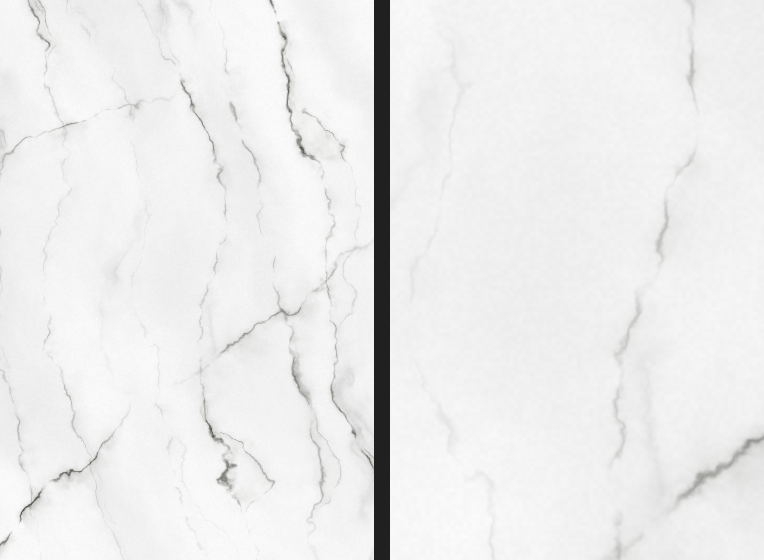
Left: the whole. Right: its middle third, enlarged.
Reproduce this texture procedurally as a Shadertoy shader.

```glsl
// White marble with ragged steep grey veins, crushed seams, branching cracks and smoky clouds.

float hash(vec2 p) {
    vec3 q = fract(vec3(p.xyx) * 0.1031);
    q += dot(q, q.yzx + 33.33);
    return fract((q.x + q.y) * q.z);
}

float noise(vec2 p) {
    vec2 cell = floor(p), f = fract(p);
    f = f * f * (3.0 - 2.0 * f);
    return mix(mix(hash(cell), hash(cell + vec2(1, 0)), f.x),
               mix(hash(cell + vec2(0, 1)), hash(cell + vec2(1, 1)), f.x), f.y);
}

float fbm(vec2 p) {
    float sum = 0.0, amplitude = 0.5;
    for (int i = 0; i < 5; i++) {
        sum += amplitude * noise(p);
        p = mat2(1.6, 1.2, -1.2, 1.6) * p + 17.3;
        amplitude *= 0.5;
    }
    return sum / 0.97;
}

vec2 fbm2(vec2 p) {
    return vec2(fbm(p), fbm(p + 71.7)) - 0.5;
}

// Thin core, broken where the stone is rough, in a stain that spreads to one side
float vein(float d, float width, float rough) {
    float core = exp(-d * d / (width * width)) * smoothstep(0.25, 0.62, rough);
    float stain = exp(-abs(d) / (d > 0.0 ? 0.016 : 0.005));
    return 0.42 * core + 0.17 * stain * smoothstep(0.3, 0.75, rough);
}

void mainImage(out vec4 fragColor, in vec2 fragCoord) {
    vec2 p = fragCoord / iResolution.y + 3.0;
    vec2 jagged = 0.04 * fbm2(p * 15.0) + 0.018 * fbm2(p * 50.0);
    vec2 warped = p - 3.0 + 0.15 * fbm2(p * 3.6) + jagged;
    float rough = fbm(p * 34.0 + 4.0);
    float smoke = smoothstep(0.45, 0.75, fbm(p * vec2(22.0, 14.0) + 8.0));
    float dark = 0.0, bright = 0.0;

    // Filaments that fill the crushed zones, drawn out along the seams
    vec2 sheared = warped + vec2(0.25 * warped.y, 0.0) + 5.0;
    float strand = abs(fbm(sheared * vec2(34.0, 13.0)) - 0.5);
    float filament = 1.0 - smoothstep(0.0, 0.07, strand);

    // Steep veins leaning to the right as they fall
    for (int i = 0; i < 6; i++) {
        float k = float(i), seed = k * 13.7 + 5.0;
        float y = warped.y;
        float line = -0.08 + 0.115 * k + 0.2 * (1.0 - y)
                   + 0.09 * (noise(vec2(y * 3.0, seed)) - 0.5);
        float d = warped.x - line;
        float major = i % 2 == 1 ? 1.0 : 0.5;
        float swell = smoothstep(0.3, 0.8, noise(vec2(y * 5.0, seed + 3.0)));
        float strength = major * mix(0.15, 1.0, swell);
        dark += strength * vein(d, 0.0014 + 0.0014 * swell, rough);

        // A second strand wanders off and rejoins
        float gap = 0.045 * smoothstep(0.4, 0.85, noise(vec2(y * 6.0, seed + 7.0)));
        float opened = smoothstep(0.002, 0.015, gap);
        dark += 0.5 * strength * opened * vein(gap - d, 0.0017, 1.0 - rough);

        // Crushed stone: ragged soft-edged patches with pale crystals
        float zone = exp(-pow(abs(d - 0.5 * gap) / (0.008 + 0.45 * gap), 2.0));
        zone *= smoothstep(0.45, 0.9, swell) * major;
        dark += zone * smoke * (0.09 + 0.30 * filament * rough);
        bright += zone * smoothstep(0.52, 0.64, rough) * (1.0 - filament);
    }

    // Cracks climbing to the right, fading at both ends
    for (int i = 0; i < 3; i++) {
        vec2 center = vec2(i % 2 == 0 ? 0.10 : 0.50, 0.12 + 0.32 * float(i));
        vec2 r = warped - center;
        float slope = 0.9 - 0.2 * float(i);
        float d = (r.y - slope * r.x) / sqrt(1.0 + slope * slope);
        float reach = 1.0 - smoothstep(0.05, 0.19, abs(r.x));
        float strength = i == 0 ? 1.0 : 0.5;
        dark += strength * reach * vein(-d, 0.0022, rough);
        dark += strength * reach * 0.10 * smoke * exp(-abs(d) / 0.012);
    }

    // Broad clouds, soft smudges and hairline wisps
    float cloud = smoothstep(0.32, 0.86, fbm(sheared * vec2(7.0, 2.6)));
    float fold = abs(2.0 * fbm(sheared * vec2(5.0, 2.4) + 31.0) - 1.0);
    float patches = smoothstep(0.42, 0.7, fbm(p * 5.0 + 9.0));
    float wisp = patches * (exp(-fold / 0.035) + 0.6 * smoke * exp(-fold / 0.15));

    float tone = 0.977 - 0.055 * cloud - 0.10 * wisp;
    tone += 0.018 * (noise(p * 400.0) - 0.5);
    dark = min(dark * mix(0.7, 1.3, rough), 0.62);
    tone = mix(tone - dark, 0.975, 0.6 * min(bright, 1.0));

    // Veins are slightly warm against the neutral stone
    vec3 color = vec3(tone) - dark * vec3(0.0, 0.005, 0.045);
    fragColor = vec4(clamp(color, 0.0, 1.0), 1.0);
}
```
